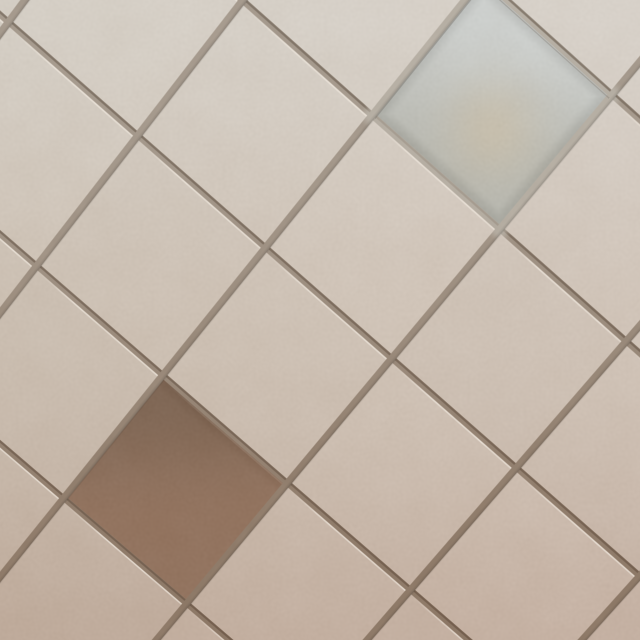
A Shadertoy shader for this pattern:

```glsl
// Diagonal wall of beige ceramic tiles with one brown and one frosted tile.
// A projective lattice gives tile coordinates; grout, shadowed edges and bright
// bevels are bands around its lines, with gradient noise for mottling and wear.

vec2 hash2(vec2 p) {
    p = vec2(dot(p, vec2(127.1, 311.7)), dot(p, vec2(269.5, 183.3)));
    return fract(sin(p) * 43758.55) * 2.0 - 1.0;
}

float gradientNoise(vec2 p) {
    vec2 i = floor(p), f = fract(p);
    vec2 u = f * f * f * (f * (f * 6.0 - 15.0) + 10.0);
    float a = dot(hash2(i), f);
    float b = dot(hash2(i + vec2(1, 0)), f - vec2(1, 0));
    float c = dot(hash2(i + vec2(0, 1)), f - vec2(0, 1));
    float d = dot(hash2(i + vec2(1, 1)), f - vec2(1, 1));
    return mix(mix(a, b, u.x), mix(c, d, u.x), u.y);
}

float fbm(vec2 p) {
    float sum = 0.0, amp = 0.5;
    for (int k = 0; k < 4; k++) {
        sum += amp * gradientNoise(p);
        p = mat2(1.6, 1.2, -1.2, 1.6) * p + 7.3;
        amp *= 0.6;
    }
    return sum;
}

// Soft band covering lo..hi
float band(float x, float lo, float hi, float soft) {
    return smoothstep(lo - soft, lo + soft, x) * (1.0 - smoothstep(hi - soft, hi + soft, x));
}

// Canvas position to tile coordinates, with mild perspective
vec2 tileSpace(vec2 uv) {
    vec2 d = uv - vec2(0.612, 0.440);
    return inverse(mat2(vec2(0.196, -0.172) - 0.006 * d,
                        vec2(0.166, 0.1985) + 0.018 * d)) * d;
}

vec3 frostedGlass(vec2 q) {
    vec3 col = mix(vec3(0.72, 0.72, 0.69), vec3(0.80, 0.81, 0.80),
                   smoothstep(-0.6, 0.7, q.y - q.x + 0.25 * (q.x + q.y - 1.0)));
    vec2 g = q - vec2(0.60, 0.40);
    float glow = exp(-dot(g, g) * 14.0);
    col = mix(col, vec3(0.79, 0.75, 0.67), 0.75 * glow);
    float rim = min(min(q.x, 1.0 - q.x), min(q.y, 1.0 - q.y));
    return col - 0.06 * (1.0 - smoothstep(0.02, 0.10, rim));
}

void mainImage(out vec4 fragColor, in vec2 fragCoord) {
    vec2 uv = fragCoord / iResolution.y;
    float soft = max(0.0013, 0.8 / iResolution.y);
    vec2 t = tileSpace(uv);
    vec2 id = floor(t), q = fract(t);
    vec2 e = (t - round(t)) * 0.26;     // signed distance to the grid lines
    bool brown = id == vec2(-1, -2);
    bool glass = id == vec2(-1, 1);

    // Tile faces: warm below, cool and bright toward the upper right
    vec3 col = mix(vec3(0.755, 0.675, 0.615), vec3(0.805, 0.755, 0.705), smoothstep(-0.1, 0.5, uv.y));
    col = mix(col, vec3(0.838, 0.814, 0.780), smoothstep(0.4, 1.05, uv.y));
    col += vec3(0.020, 0.020, 0.026) * (uv.x - 0.45);
    col += 0.006 * hash2(id).x;
    if (brown) {
        col = mix(vec3(0.575, 0.455, 0.375), vec3(0.50, 0.405, 0.335),
                  smoothstep(-0.3, 0.9, q.y - q.x));
        col -= 0.03 * smoothstep(0.90, 0.99, q.y);
    }
    if (glass) col = frostedGlass(q);

    // Mottling and fine grain
    col += 0.022 * fbm(uv * 14.0) * vec3(0.8, 1.0, 1.2);
    col += 0.014 * gradientNoise(uv * 170.0);

    // Grout follows the room light and pales around the glass
    float wear = fbm(uv * 22.0 + 40.0);
    vec3 grout = mix(vec3(0.555, 0.475, 0.405), vec3(0.65, 0.605, 0.555), smoothstep(0.0, 0.9, uv.y));
    vec2 away = abs(t - vec2(-0.5, 1.5));
    float pale = 1.0 - smoothstep(0.52, 0.58, max(away.x, away.y));
    grout = mix(grout, vec3(0.75, 0.73, 0.69), 0.65 * pale) + 0.035 * wear;

    // Falling joints: bright bevel below, grout, dark edge above
    float shine = brown || glass ? 0.12 : 0.65 + 0.5 * wear;
    shine *= smoothstep(0.0, 0.35, q.x);
    col = mix(col, vec3(0.93, 0.90, 0.86), shine * band(e.y, -0.0074, -0.0046, soft));
    col = mix(col, grout, band(e.y, -0.0047, 0.0050, soft));
    vec3 shade = mix(vec3(0.43, 0.345, 0.28), vec3(0.48, 0.435, 0.385), uv.y);
    float shadow = 0.8 - 0.55 * pale * step(t.y, 1.5);
    col = mix(col, shade, shadow * band(e.y, 0.0012, 0.0046, soft));

    // Rising joints run over the falling ones, slightly darker on the right
    vec3 joint = grout * (1.0 - 0.09 * smoothstep(0.0, 0.005, e.x));
    col = mix(col, joint, band(e.x, -0.0056, 0.0056, soft));
    col *= 1.0 - 0.08 * band(e.x, 0.0046, 0.0070, soft);

    // Thin dark seam on the upper sides of the glass
    float seam = max(band(e.x, 0.0058, 0.0072, soft), band(e.y, -0.0074, -0.0058, soft) * step(0.5, q.y));
    if (glass) col = mix(col, vec3(0.50, 0.48, 0.45), 0.5 * seam);

    fragColor = vec4(clamp(col, 0.0, 1.0), 1.0);
}
```
